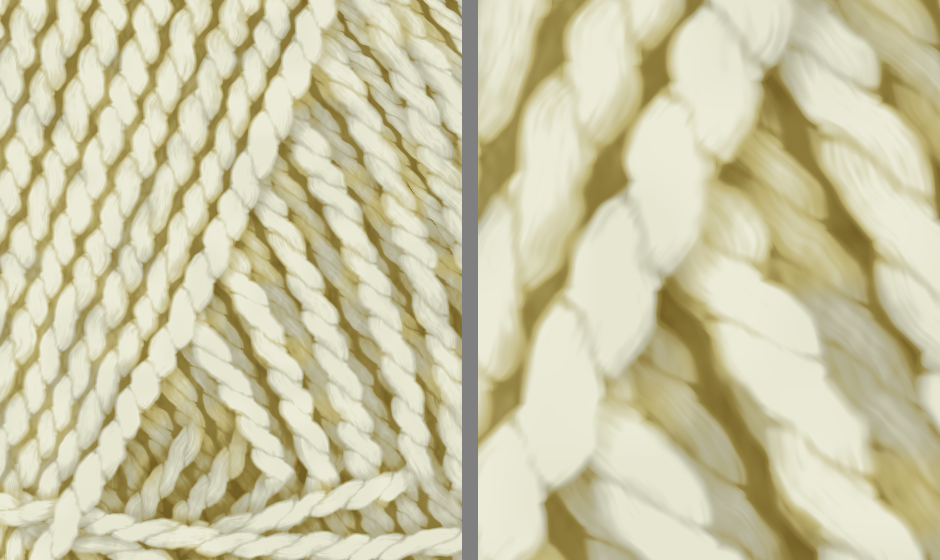
Left, the full canvas; right, a detail of the centre.
Give the GLSL for this texture, as a Shadertoy shader.

```glsl
// Ball of cream two-ply wool: slanted windings over a fan of crossing strands
#define TAU 6.28318
#define TWIST 0.138      // length of one full turn of the plies
#define SWAY 0.32        // how far the plies swing from the axis
#define WIDTH 0.035      // half width of a strand
#define SPACING 0.068    // distance between the left windings
#define FIBRE 0.22       // contrast of the fibres
#define SHADOW 0.32      // darkness beside a strand
#define DEEP vec3(0.45, 0.37, 0.14)
#define OCHRE vec3(0.55, 0.48, 0.23)
#define STRAW vec3(0.74, 0.69, 0.44)
#define CREAM vec3(0.82, 0.80, 0.65)
#define WHITE vec3(0.92, 0.92, 0.845)

float hash(vec2 p) {
    p = fract(p * vec2(0.1031, 0.1137));
    p += dot(p, p.yx + 33.33);
    return fract((p.x + p.y) * p.x * 7.31);
}

float noise(vec2 p) {
    vec2 i = floor(p), f = fract(p);
    f = f * f * (3.0 - 2.0 * f);
    return mix(mix(hash(i), hash(i + vec2(1, 0)), f.x),
               mix(hash(i + vec2(0, 1)), hash(i + vec2(1, 1)), f.x), f.y);
}

// One ply at the given angle of twist: tone, height, coverage
vec3 ply(float s, float t, float angle, float seed) {
    float z = cos(angle), q = (t - SWAY * sin(angle)) / (1.02 - SWAY);
    float e = max(1.0 - q * q, 0.0);
    float height = 0.27 * z + 0.6 * (1.0 - q * q);
    vec2 fp = vec2(s * 28.0, q * 4.5 + seed * 13.0);
    float fibre = 0.55 * noise(fp) + 0.45 * noise(fp * vec2(2.1, 2.1));
    float tone = mix(0.46, 0.90, sqrt(e)) + 0.07 * z + 0.04 * q + FIBRE * (fibre - 0.5);
    return vec3(tone, height, smoothstep(0.0, 0.62, e));
}

// Two plies wound round each other; s runs along, t across (-1..1).
// Returns tone and coverage.
vec2 yarn(float s, float t, float seed) {
    float phase = TAU * (s / TWIST + hash(vec2(seed, 7.0)));
    phase += 2.0 * noise(vec2(s * 9.0, seed * 5.0));
    vec3 a = ply(s, t, phase, seed);
    vec3 b = ply(s, t, phase + 0.5 * TAU, seed + 31.0);
    float lead = a.y - b.y;
    float tone = mix(b.x, a.x, smoothstep(-0.22, 0.22, lead));
    float crease = 1.0 - smoothstep(0.0, 0.30, abs(lead));
    return vec2(tone - 0.10 * crease, max(a.z, b.z));
}

// Lays a strand with its soft shadow over the tone so far
void blend(inout float tone, float s, float t, float mask, float light, float seed) {
    vec2 y = yarn(s, t, seed);
    tone *= 1.0 - SHADOW * mask * (1.0 - smoothstep(0.7, 1.8, abs(t)));
    tone = mix(tone, y.x * light, y.y * mask);
}

// Bowed strand from a to b
void lay(inout float tone, vec2 p, vec2 a, vec2 b, float bow, float width, float light, float seed) {
    float len = length(b - a);
    vec2 d = (b - a) / len;
    float s = dot(p - a, d), x = s / len;
    float t = (dot(p - a, vec2(-d.y, d.x)) - 4.0 * bow * x * (1.0 - x)) / width;
    float ends = smoothstep(-0.02, 0.02, s) * smoothstep(-0.02, 0.02, len - s);
    blend(tone, s, t, ends, light, seed);
}

vec3 woolColor(float v) {
    vec3 c = mix(DEEP, OCHRE, smoothstep(0.05, 0.25, v));
    c = mix(c, STRAW, smoothstep(0.24, 0.50, v));
    c = mix(c, CREAM, smoothstep(0.46, 0.72, v));
    return mix(c, WHITE, smoothstep(0.66, 0.92, v));
}

void mainImage(out vec4 fragColor, in vec2 fragCoord) {
    vec2 uv = fragCoord / iResolution.y;
    vec2 p = uv + 0.010 * (vec2(noise(uv * 16.0), noise(uv * 16.0 + 40.0)) - 0.5);
    p += 0.004 * (vec2(noise(uv * 65.0), noise(uv * 65.0 + 90.0)) - 0.5);

    // Dim windings at the back, finer and brighter in the far corner
    float across = p.x + 0.3 * p.y + 0.25 * p.y * p.y;
    float far = smoothstep(1.03, 1.06, across);
    float u = across / mix(0.066, 0.054, step(0.5, far));
    float tone = 0.36;
    blend(tone, p.y * mix(1.14, 1.6, step(0.5, far)), 1.0 - 2.0 * fract(u), 1.0,
          mix(0.74, 0.90, far), floor(u));
    lay(tone, p, vec2(0.66, 1.05), vec2(0.88, 0.68), 0.01, WIDTH, 1.0, 51.0);

    // Hollow below the fan, with short strands leaning the other way
    vec2 h = (p - vec2(0.36, 0.14)) / vec2(0.22, 0.12);
    tone *= 1.0 - 0.35 * exp(-dot(h, h));
    for (int j = 0; j < 4; j++) {
        float k = float(j);
        lay(tone, p, vec2(0.35 + 0.085 * k, 0.235 - 0.015 * k),
            vec2(0.20 + 0.09 * k, 0.04), 0.012, 0.028, 0.80, 60.0 + k);
    }

    // Fan of strands coming out from under the edge
    for (int j = 5; j >= 0; j--) {
        float k = float(j);
        lay(tone, p, vec2(0.335 + 0.058 * k, 0.437 + 0.125 * k),
            vec2(0.50 + 0.083 * k, 0.14 - 0.025 * mod(k, 3.0)), 0.008 + 0.01 * k,
            WIDTH, 1.05 - 0.03 * k, 70.0 + k);
    }
    lay(tone, p, vec2(0.725, 0.145), vec2(0.32, 0.035), 0.004, 0.028, 1.04, 80.0);

    // Left windings, steeper away from the edge strand, gaps deepest at the top
    float edge = 0.078 + 0.62 * p.y - 0.12 * p.y * p.y;
    float left = (edge - p.x) / (SPACING + 0.012 * (p.y - 0.5));
    float inside = smoothstep(-0.05, 0.05, left);
    float cell = floor(left + 0.5);
    tone = mix(tone, 0.64 - 0.20 * p.y, inside);
    blend(tone, p.y * 1.14, 2.0 * (fract(left + 0.5) - 0.5), inside,
          1.0 - 0.06 * hash(vec2(cell, 3.0)), cell + 20.0);

    // Bottom strands, then the edge strand on top
    lay(tone, p, vec2(-0.06, 0.12), vec2(0.34, -0.03), 0.0, 0.030, 0.98, 90.0);
    lay(tone, p, vec2(0.04, 0.10), vec2(0.88, 0.04), -0.042, 0.028, 1.02, 91.0);
    blend(tone, p.y * 1.14, (edge - p.x) * 0.88 / WIDTH, 1.0, 1.07, 95.0);

    // Fuzz, then cooler patches on the lit wool towards the lower right
    tone += 0.07 * (noise(uv * vec2(170.0, 110.0)) - 0.5) + 0.16 * (noise(uv * 26.0) - 0.5);
    vec3 color = woolColor(tone);
    float cool = smoothstep(0.35, 0.8, noise(uv * 19.0 + 5.0) + 0.4 * (uv.x - uv.y) + 0.12);
    cool *= smoothstep(0.28, 0.58, tone);
    vec3 grey = dot(color, vec3(0.3, 0.6, 0.1)) * vec3(0.985, 0.985, 0.89);
    fragColor = vec4(mix(color, grey, 0.75 * cool), 1.0);
}
```
